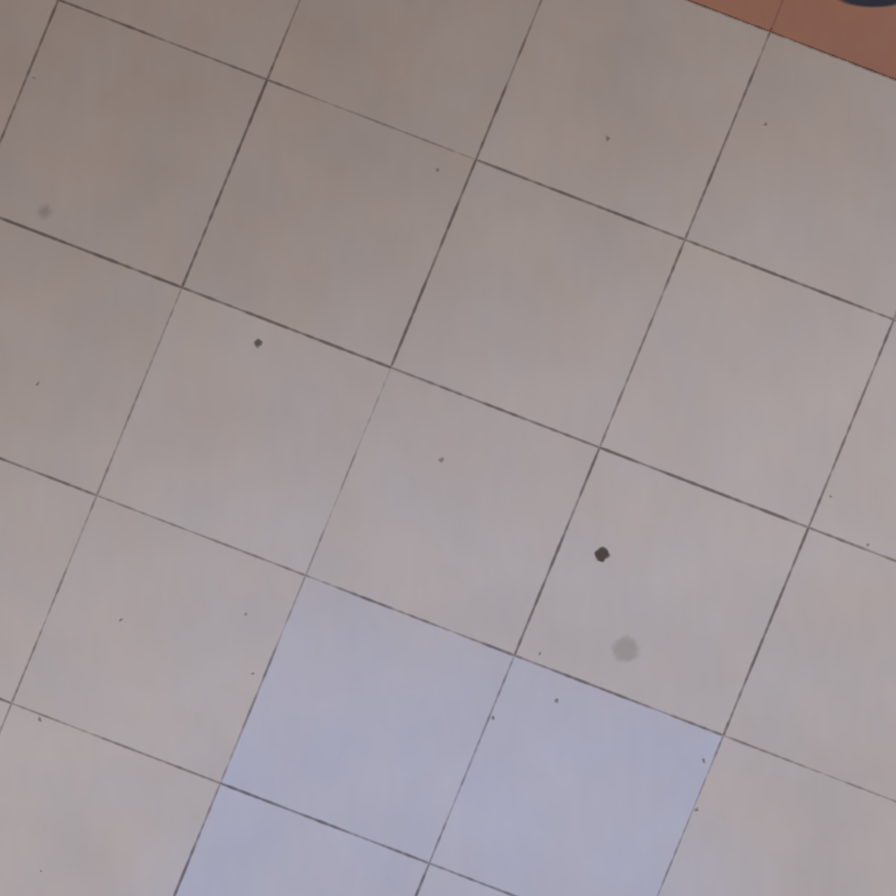
Give the GLSL for this texture, as a WebGL 2 fragment shader.

```glsl
#version 300 es
precision highp float;

uniform vec2 u_resolution;
out vec4 fragColor;

const vec3 SHADED_BEIGE = vec3(0.530, 0.475, 0.445);
const vec3 LIT_BEIGE = vec3(0.668, 0.635, 0.638);
const vec3 SKY_GLARE = vec3(0.652, 0.652, 0.728);
const vec3 TERRACOTTA = vec3(0.520, 0.365, 0.310);
const vec3 DIRT = vec3(0.270, 0.245, 0.235);
const float TILE_SIZE = 0.25;

float hash(vec2 p) {
  return fract(sin(dot(p, vec2(127.1, 311.7))) * 43758.55);
}

vec2 gradientAt(vec2 cell) {
  float angle = 6.2832 * hash(cell);
  return vec2(cos(angle), sin(angle));
}

float gradientNoise(vec2 p) {
  vec2 i = floor(p), f = p - i;
  vec2 w = f * f * f * (f * (f * 6.0 - 15.0) + 10.0);
  vec2 e = vec2(1.0, 0.0);
  float low = mix(dot(gradientAt(i), f), dot(gradientAt(i + e.xy), f - e.xy), w.x);
  float high = mix(dot(gradientAt(i + e.yx), f - e.yx), dot(gradientAt(i + e.xx), f - e.xx), w.x);
  return mix(low, high, w.y);
}

float fbm(vec2 p) {
  float sum = 0.0, amplitude = 0.5;
  for (int k = 0; k < 3; k++) {
    sum += amplitude * gradientNoise(p);
    p = p * 2.03 + 7.3;
    amplitude *= 0.5;
  }
  return sum;
}

float disc(vec2 p, vec2 center, float radius, float soft) {
  return 1.0 - smoothstep(radius - soft, radius + soft, length(p - center));
}

// Grout line whose width and darkness vary by segment and along its length
float joint(float across, float along, float seed, float soft) {
  float line = round(across);
  float segment = hash(vec2(line + seed, floor(along)));
  float wear = gradientNoise(vec2(along * 5.0, line * 3.7 + seed));
  float chips = gradientNoise(vec2(along * 28.0, line * 5.3 + seed));
  float halfWidth = 0.0010 + 0.0004 * segment + 0.0005 * wear + 0.0005 * chips;
  float depth = clamp(0.50 + 0.40 * segment + 0.6 * wear + 0.3 * chips, 0.15, 1.0);
  float dist = abs(across - line) * TILE_SIZE;
  return depth * (1.0 - smoothstep(halfWidth - soft, halfWidth + soft, dist));
}

// Sparse dirt flecks, one candidate per grid cell
float flecks(vec2 p, float count, float chance, float soft) {
  vec2 cell = floor(p * count);
  vec2 jitter = vec2(hash(cell + 3.1), hash(cell + 8.7));
  vec2 center = (cell + 0.2 + 0.6 * jitter) / count;
  float radius = mix(0.0010, 0.0025, hash(cell + 5.9));
  return step(hash(cell), chance) * disc(p, center, radius, soft);
}

// Cool reflected light, partly per tile and partly a smooth pool
float glare(vec2 p, vec2 tileCenter) {
  float perTile = 1.0 - smoothstep(0.2, 0.36, distance(tileCenter, vec2(0.48, 0.08)));
  float pool = 1.0 - smoothstep(0.18, 0.46, length((p - vec2(0.5, -0.02)) * vec2(1.0, 2.2)));
  float spill = 0.18 * (1.0 - smoothstep(0.15, 0.65, distance(p, vec2(0.5, 0.15))));
  float fade = 1.0 - 0.5 * smoothstep(0.16, 0.36, p.y);
  return max(max(perTile * fade, 0.85 * pool), spill);
}

vec3 tileColor(vec2 p, vec2 tile, vec2 tileCenter) {
  float light = smoothstep(-0.1, 0.92, 1.0 - p.y + 0.25 * p.x);
  vec3 color = mix(SHADED_BEIGE, LIT_BEIGE, light);
  color += 0.014 * (hash(tile + 2.3) - 0.5);
  color = mix(color, SKY_GLARE, glare(p, tileCenter));
  color = mix(color, TERRACOTTA, step(2.0, tile.y));
  // Cloudy glaze, warm blotches and faint streaks
  vec2 local = p + tile * 1.7;
  color += 0.032 * fbm(local * 8.0);
  color += fbm(local * 11.0 + 4.6) * vec3(0.020, 0.0, -0.020);
  return color + 0.006 * gradientNoise(local * vec2(75.0, 28.0));
}

void main() {
  vec2 p = gl_FragCoord.xy / u_resolution;
  float soft = max(0.75 / min(u_resolution.x, u_resolution.y), 0.0016);

  // Slanted tile lattice
  mat2 lattice = mat2(0.2331, -0.0893, 0.0951, 0.2320);
  vec2 origin = vec2(0.4362, 0.5898);
  vec2 grid = inverse(lattice) * (p - origin);
  vec2 tile = floor(grid);
  vec2 tileCenter = origin + lattice * (tile + 0.5);
  vec3 color = tileColor(p, tile, tileCenter);

  // Grout
  float grout = max(joint(grid.x, grid.y, 0.37, soft), joint(grid.y, grid.x, 9.61, soft));
  grout *= 1.0 - 0.6 * step(2.02, grid.y);
  color = mix(color, color * vec3(0.62, 0.60, 0.60), grout);

  // Stains and flecks
  vec2 ragged = p + 0.0025 * vec2(gradientNoise(p * 140.0), gradientNoise(p * 140.0 + 31.0));
  float dirt = 0.95 * disc(ragged, vec2(0.672, 0.381), 0.0075, 0.0022);
  dirt = max(dirt, 0.8 * disc(ragged, vec2(0.288, 0.617), 0.0040, 0.0020));
  dirt = max(dirt, 0.25 * disc(ragged, vec2(0.050, 0.764), 0.0065, 0.0045));
  dirt = max(dirt, 0.18 * disc(ragged, vec2(0.698, 0.275), 0.0140, 0.0045));
  dirt = max(dirt, 0.45 * flecks(ragged, 17.0, 0.07, soft));
  color = mix(color, DIRT, dirt);

  // Dark edge of an object in the corner
  float corner = 1.0 - smoothstep(0.8, 1.15, length((p - vec2(0.975, 1.004)) / vec2(0.04, 0.012)));
  color = mix(color, vec3(0.18, 0.18, 0.22), corner);
  fragColor = vec4(color, 1.0);
}
```
